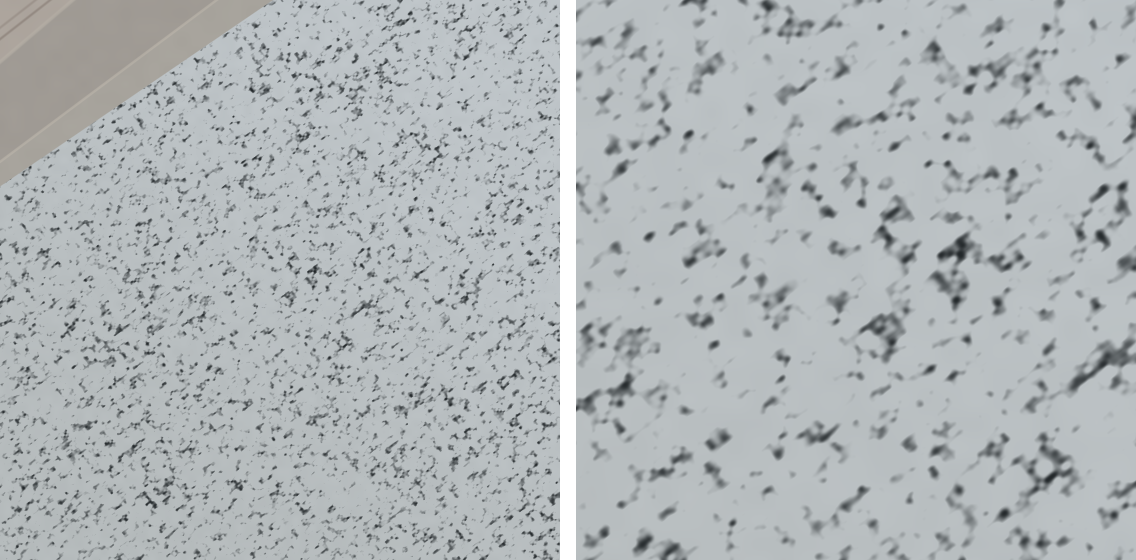
Left, the full canvas; right, a detail of the centre.
A three.js fragment shader for this texture:

```glsl
varying vec2 vUv;

const vec3 WALL_SHADE = vec3(0.712, 0.734, 0.739);
const vec3 WALL_LIGHT = vec3(0.747, 0.772, 0.787);
const vec3 SPECK_DARK = vec3(0.13, 0.15, 0.16);
const vec3 TRIM_FACE = vec3(0.625, 0.605, 0.580);
const vec3 TRIM_LIP = vec3(0.655, 0.640, 0.612);
const vec3 TRIM_TOP = vec3(0.675, 0.645, 0.615);
const vec3 TRIM_GLINT = vec3(0.730, 0.705, 0.665);
const vec3 TRIM_GROOVE = vec3(0.520, 0.475, 0.445);
const float SOFT = 0.0013;

float hash(vec2 cell) {
  vec3 p = fract(cell.xyx * vec3(0.1031, 0.1030, 0.0973));
  p += dot(p, p.yzx + 33.33);
  return fract((p.x + p.y) * p.z);
}

float valueNoise(vec2 p) {
  vec2 cell = floor(p);
  vec2 f = fract(p);
  f = f * f * (3.0 - 2.0 * f);
  float low = mix(hash(cell), hash(cell + vec2(1.0, 0.0)), f.x);
  float high = mix(hash(cell + vec2(0.0, 1.0)), hash(cell + vec2(1.0, 1.0)), f.x);
  return mix(low, high, f.y);
}

vec2 rotate(vec2 p, float angle) {
  float c = cos(angle);
  float s = sin(angle);
  return vec2(c * p.x + s * p.y, c * p.y - s * p.x);
}

// Signed distance to a sloping line, positive above it
float aboveLine(vec2 p, float intercept, float slope) {
  return (p.y - intercept - slope * p.x) / sqrt(1.0 + slope * slope);
}

float cover(float d, float soft) {
  return smoothstep(-soft, soft, d);
}

float stripe(float d, float halfWidth, float soft) {
  return 1.0 - smoothstep(halfWidth - soft, halfWidth + soft, abs(d));
}

// Ragged grains, drawn out along a rising diagonal
float speckles(vec2 p, float angle, vec2 frequency) {
  vec2 q = rotate(p, angle) * frequency + 57.0;
  float grain = 0.65 * valueNoise(q) + 0.35 * valueNoise(q * 2.03 + 19.7);
  float clump = valueNoise(p * 24.0 + 8.0) - 0.5;
  return smoothstep(0.56, 1.02, grain + 0.10 * clump);
}

vec3 wall(vec2 p) {
  float light = smoothstep(0.1, 1.5, p.x * 0.6 + p.y);
  vec3 color = mix(WALL_SHADE, WALL_LIGHT, light);
  color += 0.016 * (valueNoise(p * 70.0) - 0.5);
  return mix(color, SPECK_DARK, speckles(p, 0.66, vec2(108.0, 146.0)));
}

// Moulded board with ridges that fan out slightly
vec3 trim(vec2 p) {
  float ridge = aboveLine(p, 0.711, 0.747);
  float step2 = aboveLine(p, 0.889, 0.850);
  float groove = aboveLine(p, 0.930, 0.780);
  vec3 color = mix(TRIM_LIP, TRIM_FACE, cover(ridge, SOFT));
  color = mix(color, TRIM_TOP, cover(step2, 0.003));
  color = mix(color, TRIM_GLINT, 0.65 * stripe(ridge, 0.0022, SOFT));
  color = mix(color, TRIM_GLINT, 0.5 * stripe(step2, 0.003, 0.002));
  color = mix(color, TRIM_GROOVE, 0.6 * stripe(groove, 0.002, 0.002));
  color = mix(color, TRIM_GROOVE, 0.4 * stripe(groove - 0.016, 0.002, 0.002));
  return color + 0.012 * (valueNoise(p * 40.0) - 0.5);
}

void main() {
  float edge = aboveLine(vUv, 0.667, 0.683);
  vec3 color = mix(wall(vUv), trim(vUv), cover(edge, SOFT));
  gl_FragColor = vec4(color, 1.0);
}
```
